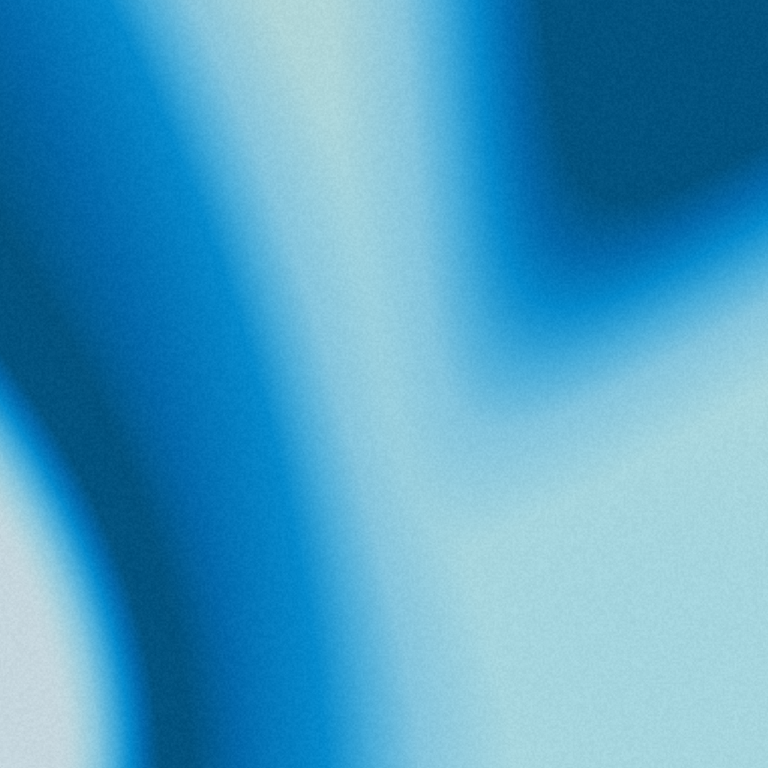
Write a WebGL 2 fragment shader that draws this background.

```glsl
#version 300 es
precision highp float;

uniform vec2 u_resolution;
out vec4 fragColor;

float hash(vec2 p) {
    vec3 q = fract(vec3(p.xyx) * 0.1031);
    q += dot(q, q.yzx + 33.33);
    return fract((q.x + q.y) * q.z);
}

float valueNoise(vec2 p) {
    vec2 cell = floor(p);
    vec2 f = fract(p);
    f = f * f * (3.0 - 2.0 * f);
    float low = mix(hash(cell), hash(cell + vec2(1, 0)), f.x);
    float high = mix(hash(cell + vec2(0, 1)), hash(cell + vec2(1, 1)), f.x);
    return mix(low, high, f.y);
}

float smoothMax(float a, float b, float softness) {
    return max(a, b) + softness * log(1.0 + exp(-abs(a - b) / softness));
}

// Signed distance to the curve x = c.x + c.y * y + c.z * y * y, positive to its right
float curveDistance(vec2 p, vec3 c) {
    float edge = c.x + p.y * (c.y + c.z * p.y);
    float slope = c.y + 2.0 * c.z * p.y;
    return (p.x - edge) / sqrt(1.0 + slope * slope);
}

// Rounded wedge entering from the upper right, negative inside
float wedgeDistance(vec2 p) {
    float side = 0.625 + 0.07 * (1.0 - p.y) - p.x;
    float base = dot(p - vec2(0.911, 0.668), vec2(0.5, -0.866));
    return smoothMax(side, base, 0.08) - 0.005;
}

float rampStep(float from, float to, float level) {
    return clamp((level - from) / (to - from), 0.0, 1.0);
}

// Deep blue through azure to pale cyan, with azure at level zero
vec3 waterRamp(float level) {
    vec3 color = vec3(0.01, 0.325, 0.50);
    color = mix(color, vec3(0.01, 0.41, 0.67), rampStep(-0.085, -0.042, level));
    color = mix(color, vec3(0.02, 0.54, 0.80), rampStep(-0.042, 0.0, level));
    color = mix(color, vec3(0.27, 0.67, 0.85), rampStep(0.0, 0.045, level));
    color = mix(color, vec3(0.51, 0.77, 0.87), rampStep(0.045, 0.095, level));
    return mix(color, vec3(0.66, 0.84, 0.87), rampStep(0.095, 0.19, level));
}

void main() {
    vec2 uv = gl_FragCoord.xy / u_resolution;

    // Curved band on the left, with a slow inner falloff
    float band = curveDistance(uv, vec3(0.425, -0.07, -0.215));
    float lobe = -curveDistance(uv, vec3(0.17, 0.0, -0.74));
    float outerScale = mix(0.78, 1.0, smoothstep(0.0, 0.5, uv.y));
    float bandLevel = band * (band < 0.0 ? 0.32 : outerScale);
    float shade = (lobe + 0.06) / 0.065;
    bandLevel -= 0.03 * exp(-shade * shade) * step(band, 0.1);

    // Pale lobe and dark wedge
    float level = smoothMax(bandLevel, lobe * 2.3, 0.008);
    level = -smoothMax(-level, -wedgeDistance(uv), 0.012);
    vec3 color = waterRamp(level);

    // Gentle shifts of tint in the pale areas
    float pale = smoothstep(0.06, 0.18, level);
    float drift = sin(uv.x * 5.0 + uv.y * 3.0) + 0.5 * sin(uv.y * 9.0 - uv.x * 4.0);
    color += pale * drift * vec3(0.012, 0.004, -0.002);
    color += pale * smoothstep(0.6, 1.0, uv.y) * vec3(0.03, 0.0, -0.02);
    color = mix(color, vec3(0.77, 0.84, 0.87), smoothstep(0.035, 0.1, lobe));

    // Fine film grain
    float grain = valueNoise(uv * 380.0) + 0.5 * hash(floor(uv * 512.0)) - 0.75;
    color += grain * 0.035;

    fragColor = vec4(clamp(color, 0.0, 1.0), 1.0);
}
```
